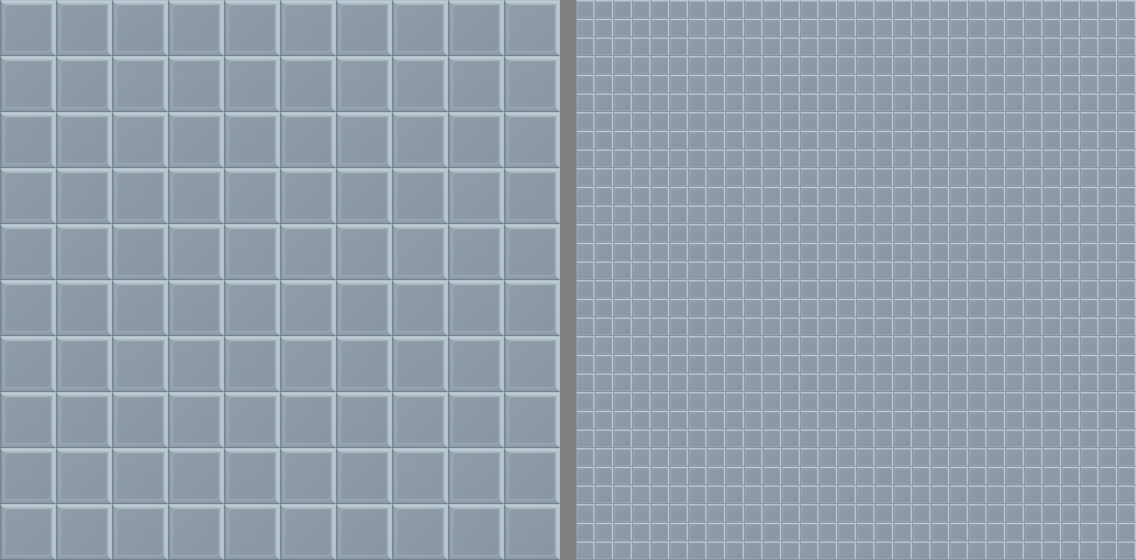
Left, the tile; right, the same tile 3 across and 3 down.
This pattern is drawn by a Shadertoy shader. Its source:

```glsl
// Square glazed tiles with mitred, rounded bevels lit from the upper right.
// Each bevel is shaded by its distance to the nearest tile edge;
// thin soft joints and faint wrapping streaks finish the surface.

#define TILES 10.0
#define BEVEL 0.095
#define JOINT 0.016
#define JOINT_DEPTH 0.70
#define STREAKS 0.004
#define TILE_VARIATION 0.006
#define FALLOFF 0.014
#define FACE vec3(0.550, 0.600, 0.650)
#define MIDTONE vec3(0.625, 0.680, 0.720)
#define HIGHLIGHT vec3(0.745, 0.800, 0.840)
#define SHADOW vec3(0.530, 0.590, 0.630)
#define JOINT_COLOR vec3(0.420, 0.480, 0.530)

float hash(vec2 p) {
    vec3 q = fract(vec3(p.xyx) * 0.1031);
    q += dot(q, q.yzx + 33.33);
    return fract((q.x + q.y) * q.z);
}

// Value noise that repeats after a whole number of cells
float wrappedNoise(vec2 p, vec2 period) {
    vec2 cell = floor(p);
    vec2 w = smoothstep(0.0, 1.0, fract(p));
    vec2 a = mod(cell, period);
    vec2 b = mod(cell + 1.0, period);
    return mix(mix(hash(a), hash(vec2(b.x, a.y)), w.x),
               mix(hash(vec2(a.x, b.y)), hash(b), w.x), w.y);
}

// Bevel profile: height runs from 0 at the joint to 1 at the flat face
vec3 bevelColor(float height, float lit) {
    vec3 bright = mix(HIGHLIGHT, MIDTONE, smoothstep(0.3, 1.0, height));
    vec3 dim = mix(SHADOW, mix(FACE, MIDTONE, 0.65), smoothstep(0.1, 0.85, height));
    return mix(dim, bright, lit);
}

void mainImage(out vec4 fragColor, in vec2 fragCoord) {
    vec2 uv = fragCoord / iResolution.xy;
    vec2 grid = uv * TILES;
    vec2 local = fract(grid);
    vec2 id = mod(floor(grid), TILES);
    float pixel = TILES / min(iResolution.x, iResolution.y);

    // Distances to the lit sides (top, right) and the shaded sides
    float litEdge = min(1.0 - local.x, 1.0 - local.y);
    float dimEdge = min(local.x, local.y);
    float edge = min(litEdge, dimEdge);
    float lit = smoothstep(-pixel, pixel, dimEdge - litEdge);

    // Flat face with a slight diagonal falloff and fine streaks
    vec2 period = vec2(20.0, 160.0);
    float tone = (wrappedNoise(uv * period, period) - 0.5) * STREAKS;
    tone += (hash(id + 7.0) - 0.5) * TILE_VARIATION;
    tone += (local.y - local.x) * FALLOFF;
    vec3 color = FACE + tone;

    // Rounded bevel around the face
    float soft = max(0.012, 0.7 * pixel);
    float bevel = 1.0 - smoothstep(BEVEL - soft, BEVEL + soft, edge);
    color = mix(color, bevelColor(edge / BEVEL, lit) + 0.5 * tone, bevel);

    // Thin joint, mostly on the shaded side of each seam
    float joint = 1.0 - smoothstep(JOINT - 0.5 * pixel, JOINT + 0.5 * pixel, edge);
    color = mix(color, JOINT_COLOR, joint * JOINT_DEPTH * mix(1.0, 0.25, lit));

    fragColor = vec4(color, 1.0);
}
```
